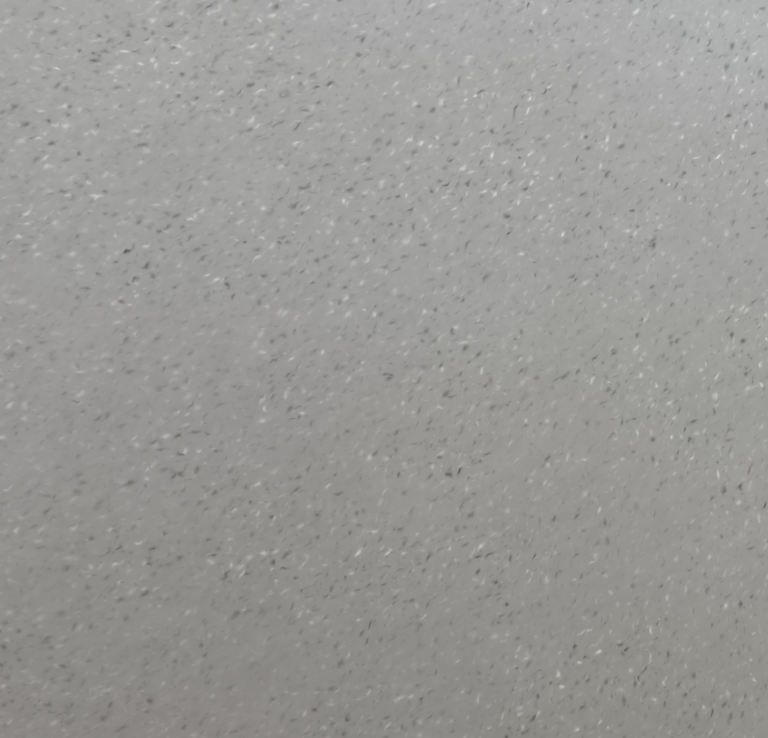
Give the GLSL for this texture, as a WebGL 1 fragment shader.

```glsl
precision highp float;
// Grey speckled floor: a soft light falloff strewn with small dark and pale
// chips. Chips are blurred, warped ellipses scattered on jittered grids; their
// slant turns from shallow at the left to steep at the right.

uniform vec2 u_resolution;

#define SHADE_COLOR vec3(0.525, 0.514, 0.502)
#define LIGHT_COLOR vec3(0.683, 0.689, 0.686)
#define CHIP_CELL 0.0132
#define GRAIN_CELL 0.0085
#define CHIP_CONTRAST 0.135
#define GRAIN_CONTRAST 0.06
#define DARK_SHARE 0.56
#define ANGLE_LEFT 0.30
#define ANGLE_RIGHT 1.05
#define MOTTLE 0.028
#define WARP 0.0035

float hash(vec2 p) {
  vec3 q = fract(vec3(p.xyx) * 0.1031);
  q += dot(q, q.yzx + 33.33);
  return fract((q.x + q.y) * q.z);
}

vec2 hash2(vec2 p) {
  return vec2(hash(p + 17.3), hash(p + 71.9));
}

float valueNoise(vec2 p) {
  vec2 i = floor(p);
  vec2 f = fract(p);
  f = f * f * (3.0 - 2.0 * f);
  float low = mix(hash(i), hash(i + vec2(1.0, 0.0)), f.x);
  float high = mix(hash(i + vec2(0.0, 1.0)), hash(i + vec2(1.0)), f.x);
  return mix(low, high, f.y);
}

float slant(vec2 p) {
  return mix(ANGLE_LEFT, ANGLE_RIGHT, p.x) + 0.3 * (0.5 - p.y);
}

// Signed sum of soft ellipses: negative for dark chips, positive for pale ones
float chips(vec2 p, float cell, float seed) {
  vec2 home = floor(p / cell);
  float sum = 0.0;
  for (int j = -1; j <= 1; j++) {
    for (int i = -1; i <= 1; i++) {
      vec2 id = home + vec2(float(i), float(j));
      vec2 key = id + seed;
      vec2 center = (id + hash2(key)) * cell;
      vec2 shape = hash2(key + 131.0);
      vec2 tone = hash2(key + 263.0);

      float angle = slant(center) + 1.1 * (hash(key + 397.0) - 0.5);
      vec2 axis = vec2(cos(angle), sin(angle));
      vec2 d = p - center;
      vec2 local = vec2(dot(d, axis), dot(d, vec2(-axis.y, axis.x)));

      // Chips look shorter towards the right
      float size = cell * mix(1.05, 0.8, clamp(center.x, 0.0, 1.0));
      vec2 radius = size * vec2(mix(0.2, 0.5, shape.x), mix(0.13, 0.25, shape.y));
      vec2 q = local / radius;
      float strength = 0.12 + 0.88 * tone.x * tone.x * tone.x;
      float polarity = tone.y < DARK_SHARE ? -1.0 : 1.0;
      sum += polarity * strength * exp(-dot(q, q));
    }
  }
  return sum;
}

void main() {
  vec2 uv = gl_FragCoord.xy / u_resolution;
  vec2 p = gl_FragCoord.xy / u_resolution.y;

  // Broad lighting: cool and bright above, warm and dim at the lower left
  float cloud = valueNoise(p * 3.0 + 5.0) + 0.5 * valueNoise(p * 9.0 + 31.0) - 0.75;
  float light = 0.03 + 0.80 * uv.y + 0.16 * uv.x + 0.12 * cloud;
  vec3 color = mix(SHADE_COLOR, LIGHT_COLOR, light);
  color += vec3(0.002, 0.003, -0.006) * smoothstep(0.3, 0.9, uv.x) * (1.0 - uv.y);

  // Faint streaky mottling along the mean slant, coarse and fine
  float angle = mix(ANGLE_LEFT, ANGLE_RIGHT, 0.4);
  vec2 along = vec2(cos(angle), sin(angle));
  vec2 streak = vec2(dot(p, along), dot(p, vec2(-along.y, along.x)));
  float mottle = 0.6 * valueNoise(streak * vec2(60.0, 110.0) + 40.0);
  mottle += 0.4 * valueNoise(streak * vec2(22.0, 38.0) + 90.0) - 0.5;

  // Ragged chip outlines
  vec2 ragged = vec2(valueNoise(p * 170.0 + 7.0), valueNoise(p * 170.0 + 213.0)) - 0.5;
  vec2 chipPoint = p + WARP * ragged;

  // Chips gather in patches and fade towards the lower left
  float patches = 0.45 + 1.1 * valueNoise(p * 16.0 + 11.0);
  float clarity = patches * mix(0.7, 1.3, clamp(0.6 * uv.x + 0.4 * uv.y, 0.0, 1.0));
  float speckle = CHIP_CONTRAST * chips(chipPoint, CHIP_CELL, 3.0);
  speckle += GRAIN_CONTRAST * chips(chipPoint + 0.37 * GRAIN_CELL, GRAIN_CELL, 509.0);

  color += MOTTLE * mottle + speckle * clarity;
  gl_FragColor = vec4(clamp(color, 0.0, 1.0), 1.0);
}
```
